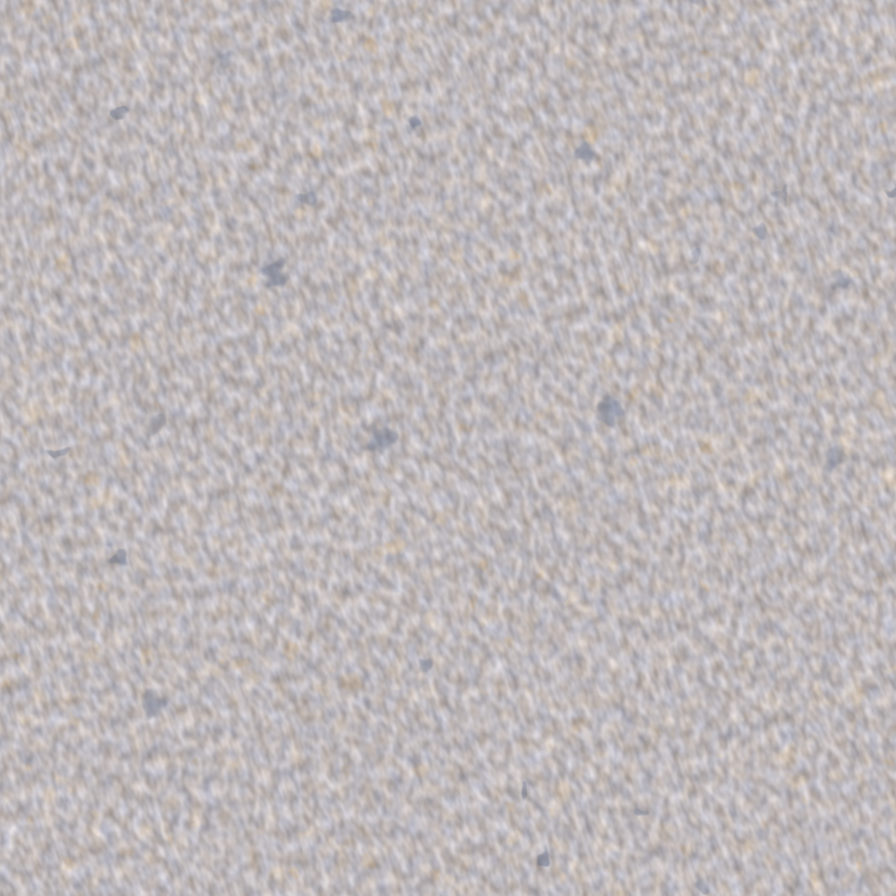
A three.js fragment shader for this texture:

```glsl
#define GRAIN_SCALE vec2(104.0, 60.0)
#define GRAIN_LEAN 0.33
#define GRAIN_CONTRAST 0.155
#define TINT_SCALE 62.0
#define TINT_CONTRAST 0.075
#define BASE_COLOR vec3(0.747, 0.724, 0.732)
#define CREAM_COLOR vec3(0.835, 0.785, 0.735)
#define OCHRE_COLOR vec3(0.775, 0.695, 0.600)
#define SLATE_COLOR vec3(0.535, 0.550, 0.610)

varying vec2 vUv;

vec2 hash2(vec2 p) {
  vec3 q = fract(p.xyx * vec3(0.1031, 0.1030, 0.0973));
  q += dot(q, q.yzx + 33.33);
  return fract((q.xx + q.yz) * q.zy);
}

float cornerSlope(vec2 cell, vec2 offset) {
  float angle = 6.2832 * hash2(cell).x;
  return dot(vec2(cos(angle), sin(angle)), offset);
}

float gradientNoise(vec2 p) {
  vec2 i = floor(p);
  vec2 f = p - i;
  vec2 u = f * f * f * (f * (f * 6.0 - 15.0) + 10.0);
  vec2 e = vec2(1.0, 0.0);
  float low = mix(cornerSlope(i, f), cornerSlope(i + e, f - e), u.x);
  float high = mix(cornerSlope(i + e.yx, f - e.yx), cornerSlope(i + 1.0, f - 1.0), u.x);
  return mix(low, high, u.y);
}

// Soft, ragged flecks: one candidate per cell, kept with the given chance
float flecks(vec2 p, float cells, float chance, float radius, float seed) {
  vec2 ragged = vec2(gradientNoise(p * 75.0 + seed), gradientNoise(p * 75.0 - seed));
  vec2 q = p + ragged * radius * 0.9;
  vec2 home = floor(q * cells);
  float cover = 0.0;
  for (int y = -1; y <= 1; y++) {
    for (int x = -1; x <= 1; x++) {
      vec2 cell = home + vec2(float(x), float(y));
      vec2 place = hash2(cell + seed);
      vec2 kind = hash2(cell + seed + 57.0);
      float size = radius * mix(0.5, 1.15, kind.y * kind.y);
      float dist = length(q - (cell + place) / cells);
      float fleck = 1.0 - smoothstep(size * 0.5, size * 1.3, dist);
      cover = max(cover, fleck * step(kind.x, chance) * mix(0.5, 1.0, place.x));
    }
  }
  return cover;
}

void main() {
  // Offset keeps hashed cells away from zero
  vec2 p = vUv + 3.0;
  vec2 axis = normalize(vec2(-GRAIN_LEAN, 1.0));
  vec2 leaned = vec2(dot(p, vec2(axis.y, -axis.x)), dot(p, axis));

  // Fine slanted relief, with a slow drift in its direction
  leaned.x += 0.006 * gradientNoise(p * 9.0);
  vec2 g = leaned * GRAIN_SCALE;
  float relief = gradientNoise(g) + 0.55 * gradientNoise(g * 1.75 + 41.0);
  relief += 0.4 * gradientNoise(p * 48.0 + 17.0);

  // Warm and cool grains
  float tint = gradientNoise(p * TINT_SCALE + 83.0);
  tint += 0.7 * gradientNoise(g * 0.8 + 129.0);
  vec3 warmth = vec3(0.35, -0.05, -0.75);

  // Broad, faint mottling
  float mottle = gradientNoise(p * 6.0) + gradientNoise(p * 17.0 + 29.0);

  vec3 color = BASE_COLOR + 0.012 * mottle;

  // Embedded pebbles and dark chips
  color = mix(color, CREAM_COLOR, 0.65 * flecks(p, 26.0, 0.32, 0.0115, 11.0));
  color = mix(color, OCHRE_COLOR, 0.60 * flecks(p, 24.0, 0.24, 0.0100, 203.0));
  float slate = flecks(p, 13.0, 0.12, 0.0150, 307.0);
  color = mix(color, SLATE_COLOR, 0.85 * slate);

  float calm = 1.0 - 0.5 * slate;
  color += calm * (GRAIN_CONTRAST * relief + TINT_CONTRAST * tint * warmth);
  gl_FragColor = vec4(clamp(color, 0.0, 1.0), 1.0);
}
```
